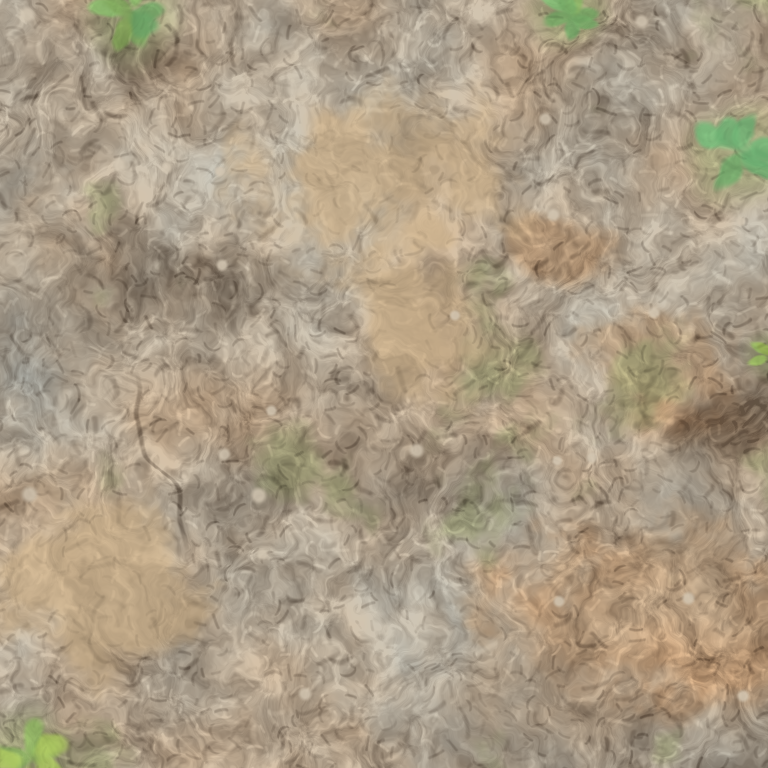
This texture is drawn by a Shadertoy shader. Its source:

```glsl
// Dry bare soil seen from above: matted litter, sandy patches and a few green sprouts.
#define SHADOW vec3(0.36, 0.305, 0.25)
#define LIGHT vec3(0.79, 0.73, 0.645)
#define SAND vec3(0.77, 0.67, 0.53)
#define MOSS vec3(0.57, 0.59, 0.42)
#define LEAF_COOL vec3(0.43, 0.69, 0.45)
#define LEAF_WARM vec3(0.65, 0.75, 0.36)
#define MEAN_TONE 0.74
#define GRAIN 0.75
#define FIBRE 0.50

// Patches: centre, then radii
const vec4 sandPatches[3] = vec4[3](vec4(0.48, 0.755, 0.19, 0.12),
    vec4(0.55, 0.57, 0.085, 0.13), vec4(0.11, 0.24, 0.15, 0.12));
const vec4 darkPatches[3] = vec4[3](vec4(0.22, 0.63, 0.16, 0.09),
    vec4(0.95, 0.45, 0.10, 0.06), vec4(0.18, 0.91, 0.05, 0.06));
const vec4 brownPatches[3] = vec4[3](vec4(0.87, 0.52, 0.11, 0.09),
    vec4(0.86, 0.20, 0.24, 0.13), vec4(0.72, 0.67, 0.08, 0.05));
const vec4 greyPatches[3] = vec4[3](vec4(0.03, 0.63, 0.13, 0.20),
    vec4(0.88, 0.35, 0.12, 0.09), vec4(0.63, 0.10, 0.15, 0.13));
// Sprouts: centre, radius, warmth of the green
const vec4 sprouts[5] = vec4[5](vec4(0.17, 0.98, 0.055, 0.4),
    vec4(0.74, 0.985, 0.045, 0.5), vec4(0.97, 0.80, 0.06, 0.0),
    vec4(0.03, 0.01, 0.06, 0.9), vec4(1.0, 0.54, 0.03, 1.0));

vec2 hash2(vec2 p) {
    vec3 q = fract(p.xyx * vec3(0.1031, 0.1030, 0.0973));
    q += dot(q, q.yzx + 33.33);
    return fract((q.xx + q.yz) * q.zy);
}

float noise(vec2 p) {
    vec2 i = floor(p), f = fract(p);
    f = f * f * (3.0 - 2.0 * f);
    return mix(mix(hash2(i).x, hash2(i + vec2(1, 0)).x, f.x),
               mix(hash2(i + vec2(0, 1)).x, hash2(i + vec2(1, 1)).x, f.x), f.y);
}

float fbm(vec2 p) {
    float sum = 0.0, amp = 0.53;
    for (int i = 0; i < 4; i++) {
        sum += amp * noise(p);
        p = mat2(1.6, 1.2, -1.2, 1.6) * p + 17.3;
        amp *= 0.5;
    }
    return sum;
}

// Soft, ragged coverage of three elliptical patches
float patches(vec2 p, vec4 list[3], float ragged) {
    float cover = 0.0;
    for (int i = 0; i < 3; i++) {
        float d = length((p - list[i].xy) / list[i].zw) + ragged;
        cover = max(cover, 1.0 - smoothstep(0.45, 1.1, d));
    }
    return cover;
}

// Short bent fibres, lighter or darker than the ground
float litter(vec2 p, float cells) {
    vec2 q = p * cells, id = floor(q);
    float sum = 0.0;
    for (int k = 0; k < 9; k++) {
        vec2 cell = id + vec2(k % 3 - 1, k / 3 - 1);
        vec2 h = hash2(cell + cells), g = hash2(cell + 71.7);
        float a = 6.2832 * g.x;
        vec2 d = q - cell - h;
        d = vec2(cos(a) * d.x + sin(a) * d.y, cos(a) * d.y - sin(a) * d.x);
        d.y += (h.x - 0.5) * 1.6 * d.x * d.x;
        float dist = length(vec2(max(abs(d.x) - 0.2 - 0.35 * h.y, 0.0), d.y));
        sum += (g.y - 0.6) * (1.0 - smoothstep(0.02, 0.17, dist));
    }
    return sum;
}

void mainImage(out vec4 fragColor, in vec2 fragCoord) {
    vec2 p = fragCoord / iResolution.y;
    vec2 warp = vec2(fbm(p * 12.0), fbm(p * 12.0 + 40.0)) - 0.5;
    float ragged = (fbm(p * 16.0 + 5.0) - 0.5) * 1.4;

    float sand = patches(p, sandPatches, ragged);
    float dark = patches(p, darkPatches, ragged);
    float brown = patches(p, brownPatches, ragged);
    float grey = patches(p, greyPatches, ragged);

    // Ground tone, from broad stains down to fibres
    float tone = MEAN_TONE + 0.45 * (fbm(p * 5.0 + 9.0) - 0.5);
    tone += GRAIN * (fbm(p * 24.0 + warp * 4.0) - 0.5);
    tone += GRAIN * 0.8 * (fbm(p * vec2(85.0, 60.0) + warp * 14.0) - 0.5);
    tone += FIBRE * (litter(p + warp * 0.03, 34.0) + litter(p + warp * 0.02, 55.0));
    tone -= 0.36 * dark + 0.08 * brown;
    tone = mix(tone, 0.72 + 0.3 * (tone - 0.5), 0.4 * grey);

    // Thin crooked twig
    float bend = 0.175 + 0.3 * (0.5 - p.y) + 0.04 * (noise(vec2(p.y * 22.0, 3.0)) - 0.5);
    float twig = 1.0 - smoothstep(0.001, 0.005, abs(p.x - bend));
    tone -= 0.4 * twig * smoothstep(0.27, 0.32, p.y) * (1.0 - smoothstep(0.48, 0.52, p.y));
    vec3 col = mix(SHADOW, LIGHT, clamp(tone, 0.05, 1.08));

    // Tints of earth, stone, moss and sand
    float hue = fbm(p * 9.0 + 60.0) - 0.5;
    col *= 1.0 + hue * vec3(0.10, -0.06, -0.22);
    col *= mix(vec3(1), vec3(1.04, 0.95, 0.86), brown);
    col *= mix(vec3(1), vec3(0.97, 1.0, 1.03), grey);
    float moss = smoothstep(0.64, 0.80, fbm(p * 8.0 + 90.0));
    col = mix(col, MOSS * (0.6 + 0.55 * tone), 0.6 * moss);
    col = mix(col, SAND * (0.84 + 0.21 * tone), 0.82 * sand);

    // Sparse pale pebbles
    vec2 cell = floor(p * 16.0), h = hash2(cell + 13.0);
    float stone = length(fract(p * 16.0) - 0.3 - 0.4 * h);
    float size = 0.08 + 0.09 * h.y;
    col = mix(col, vec3(0.83, 0.78, 0.70),
              0.8 * step(0.93, hash2(cell + 31.0).x) * (1.0 - smoothstep(size * 0.5, size * 1.3, stone)));

    // Sprouts: mossy halo under a whorl of soft leaves
    for (int s = 0; s < 5; s++) {
        vec4 plant = sprouts[s];
        vec2 d = (p - plant.xy) / plant.z + warp * 0.8;
        col = mix(col, MOSS * (0.55 + 0.6 * tone), 0.65 * (1.0 - smoothstep(0.5, 1.5, length(d))));
        for (int i = 0; i < 7; i++) {
            vec2 r = hash2(vec2(i, s) + 7.0);
            float a = 2.4 * float(i) + r.x;
            vec2 axis = vec2(cos(a), sin(a)), e = d - axis * (0.3 + 0.4 * r.y);
            e = vec2(dot(e, axis) / 0.45, dot(e, vec2(-axis.y, axis.x)) / 0.25);
            vec3 leaf = mix(LEAF_COOL, LEAF_WARM, clamp(plant.w + 0.6 * (r.x - 0.5), 0.0, 1.0));
            leaf *= 0.72 + 0.2 * r.y + 0.2 * tone;
            col = mix(col, leaf, 0.85 * (1.0 - smoothstep(0.6, 1.15, length(e))));
        }
    }
    fragColor = vec4(clamp(col, 0.0, 1.0), 1.0);
}
```
